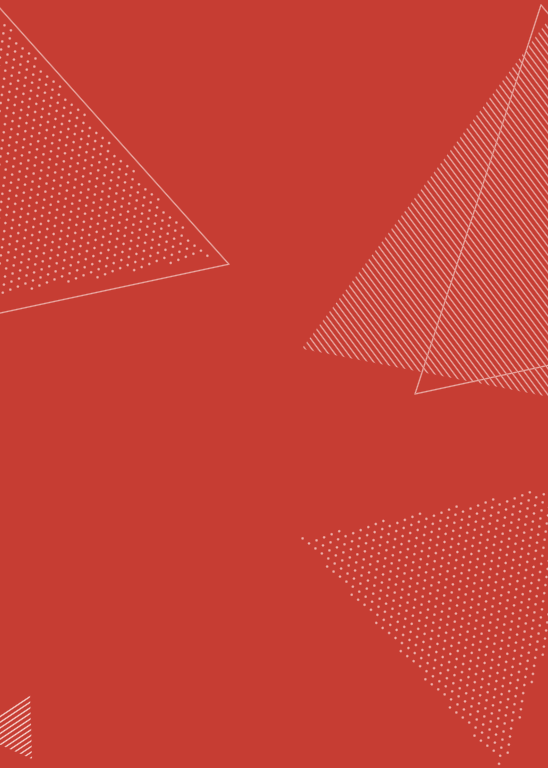
Give the GLSL for this background, as a Shadertoy shader.

```glsl
// Flat red backdrop with pale triangles: two filled with dots, two hatched,
// and two thin outlines. Triangles are signed distance functions, and the
// fills are rotated repeats. One unit is the canvas height, origin lower left.

const vec3 BACKGROUND = vec3(0.776, 0.239, 0.200);
const vec3 INK = vec3(0.920, 0.690, 0.665);
const vec3 BRIGHT_INK = vec3(0.985, 0.870, 0.850);

const float SOFTNESS = 1.30;          // edge filter width in pixels

const float DOT_SPACING = 0.0106;
const float ROW_SPACING = 0.0092;     // alternate rows shift by half a step
const float DOT_RADIUS = 0.00155;
const float DOT_ANGLE = 0.384;

const float HATCH_SPACING = 0.0068;
const float HATCH_ANGLE = -0.930;
const float SMALL_HATCH_SPACING = 0.0061;
const float SMALL_HATCH_ANGLE = 0.588;
const float HATCH_HALF_WIDTH = 0.0008;
const float OUTLINE_HALF_WIDTH = 0.0008;

struct Triangle { vec2 a, b, c; };

const Triangle DOTS_LEFT = Triangle(
    vec2(0.270, 0.667), vec2(-0.078, 1.066), vec2(-0.078, 0.602));
const Triangle DOTS_RIGHT = Triangle(
    vec2(0.394, 0.299), vec2(0.784, 0.378), vec2(0.655, 0.001));
const Triangle HATCH_RIGHT = Triangle(
    vec2(0.393, 0.5460), vec2(0.800, 1.089), vec2(0.800, 0.4667));
const Triangle HATCH_SMALL = Triangle(
    vec2(0.039, 0.0965), vec2(0.0417, 0.0117), vec2(-0.035, 0.0460));
const Triangle OUTLINE_LEFT = Triangle(
    vec2(0.298, 0.656), vec2(-0.100, 1.101), vec2(-0.100, 0.571));
const Triangle OUTLINE_RIGHT = Triangle(
    vec2(0.7044, 0.9935), vec2(0.5404, 0.487), vec2(1.038, 0.594));

float cross2(vec2 u, vec2 v) { return u.x * v.y - u.y * v.x; }

mat2 rotation(float angle) {
    float c = cos(angle), s = sin(angle);
    return mat2(c, s, -s, c);
}

float segmentDistance(vec2 p, vec2 a, vec2 b) {
    vec2 ab = b - a;
    return length(p - a - ab * clamp(dot(p - a, ab) / dot(ab, ab), 0.0, 1.0));
}

// Negative inside, for either winding order.
float triangleDistance(vec2 p, Triangle t) {
    float d = min(segmentDistance(p, t.a, t.b),
              min(segmentDistance(p, t.b, t.c), segmentDistance(p, t.c, t.a)));
    float winding = sign(cross2(t.b - t.a, t.c - t.a));
    float inside = min(cross2(t.b - t.a, p - t.a) * winding,
                   min(cross2(t.c - t.b, p - t.b) * winding,
                       cross2(t.a - t.c, p - t.c) * winding));
    return inside > 0.0 ? -d : d;
}

float fillCoverage(float d, float blur) {
    return clamp(0.5 - d / blur, 0.0, 1.0);
}

// Exact overlap of a thin line with a box as wide as the edge filter.
float strokeCoverage(float d, float halfWidth, float blur) {
    float h = 0.5 * blur;
    return (clamp(d + halfWidth, -h, h) - clamp(d - halfWidth, -h, h)) / blur;
}

// Staggered rows; keeps only whole dots whose centres lie in the triangle.
float dotFill(vec2 p, Triangle t, float blur) {
    mat2 turn = rotation(DOT_ANGLE);
    vec2 local = (p - t.a) * turn;
    float row = floor(local.y / ROW_SPACING + 0.5);
    float shift = 0.5 * mod(row, 2.0);
    float column = floor(local.x / DOT_SPACING - shift + 0.5) + shift;
    vec2 centre = t.a + turn * vec2(column * DOT_SPACING, row * ROW_SPACING);
    float inside = step(triangleDistance(centre, t), DOT_RADIUS);
    return inside * fillCoverage(length(p - centre) - DOT_RADIUS, blur);
}

float hatchFill(vec2 p, Triangle t, float angle, float spacing, float blur) {
    float across = dot(p - t.a, vec2(-sin(angle), cos(angle)));
    float d = (fract(across / spacing) - 0.5) * spacing;
    return strokeCoverage(d, HATCH_HALF_WIDTH, blur)
         * fillCoverage(triangleDistance(p, t), blur);
}

float outline(vec2 p, Triangle t, float blur) {
    return strokeCoverage(triangleDistance(p, t), OUTLINE_HALF_WIDTH, blur);
}

void mainImage(out vec4 fragColor, in vec2 fragCoord) {
    vec2 p = fragCoord / iResolution.y;
    float blur = SOFTNESS / iResolution.y;

    // Patterned fills
    float ink = max(dotFill(p, DOTS_LEFT, blur), dotFill(p, DOTS_RIGHT, blur));
    ink = max(ink, hatchFill(p, HATCH_RIGHT, HATCH_ANGLE, HATCH_SPACING, blur));

    // Thin outlines
    ink = max(ink, outline(p, OUTLINE_LEFT, blur));
    ink = max(ink, outline(p, OUTLINE_RIGHT, blur));

    // Small bright triangle in the corner
    float bright = hatchFill(p, HATCH_SMALL, SMALL_HATCH_ANGLE,
                             SMALL_HATCH_SPACING, blur);

    vec3 color = mix(BACKGROUND, INK, ink);
    color = mix(color, BRIGHT_INK, bright);
    fragColor = vec4(color, 1.0);
}
```
